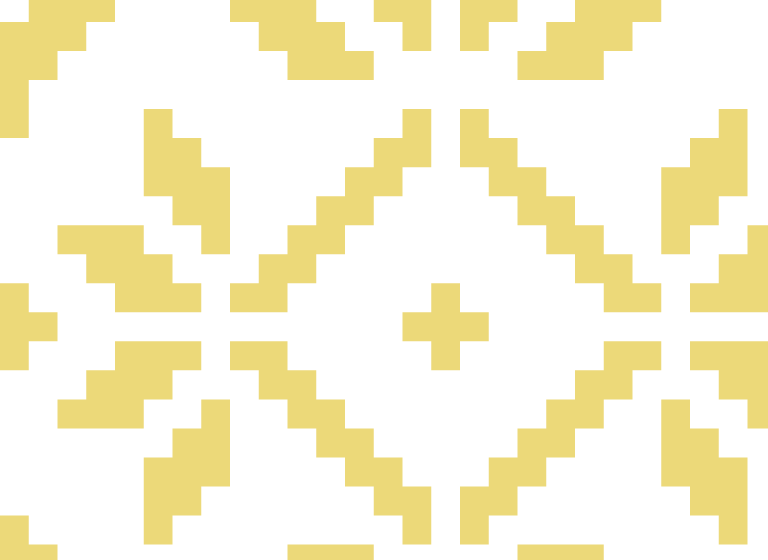
Give the GLSL for this pattern, as a WebGL 1 fragment shader.

```glsl
precision highp float;
// Stepped star lattice: a cross inside a stair-step diamond, ringed by paired
// petals and diagonal corner bands. Every part is a test on folded integer cell
// coordinates, and edges are smoothed by averaging a grid of subsamples.

uniform vec2 u_resolution;

const vec3 GROUND = vec3(1.0);
const vec3 GOLD = vec3(0.925, 0.85, 0.475);
const vec2 CELLS = vec2(26.72, 19.29);     // cells across and down the canvas
const vec2 CENTER = vec2(0.5802, 0.4164);  // middle of the star
const float HALF_PERIOD = 15.0;            // cells from cross to mirror axis
const float TOP_GAP = 1.0;                 // extra spacer row above the diamond
const int TAPS = 4;                        // subsamples per pixel side

// 1 when the whole number v lies in lo..hi, else 0
float within(float v, float lo, float hi) {
  return step(lo - 0.5, v) * step(v, hi + 0.5);
}

float cross5(vec2 c) {
  return within(c.x + c.y, 0.0, 1.0);
}

float diamond(vec2 c) {
  return within(c.x + c.y, 7.0, 8.0)
       * within(c.x, 1.0, 7.0) * within(c.y, 1.0, 7.0);
}

// A steep and a shallow petal lying beside the x axis
float petals(vec2 c) {
  float steep = within(c.x, 8.0, 10.0) * within(c.y - c.x, -5.0, -3.0);
  float shallow = within(c.y, 1.0, 3.0) * within(c.x - c.y, 8.0, 10.0);
  return max(steep, shallow);
}

float cornerBand(vec2 c) {
  return within(c.x + c.y, 22.0, 24.0)
       * within(c.x, 7.0, 15.0) * within(c.y, 7.0, 15.0);
}

float starPattern(vec2 uv) {
  vec2 cell = floor((uv - CENTER) * CELLS + 0.5);

  // Mirror into one quadrant, repeating along x
  vec2 q = abs(cell);
  q.x = abs(mod(cell.x + HALF_PERIOD, 2.0 * HALF_PERIOD) - HALF_PERIOD);

  // Parts above the diamond sit farther out by the spacer row
  float raised = step(7.5, cell.y);
  vec2 outer = vec2(q.x, q.y - TOP_GAP * raised);

  float ink = max(cross5(q), diamond(q));
  ink = max(ink, cross5(vec2(HALF_PERIOD - q.x, q.y)));
  ink = max(ink, petals(q));
  ink = max(ink, petals(outer.yx));
  return max(ink, cornerBand(outer));
}

void main() {
  float coverage = 0.0;
  for (int j = 0; j < TAPS; j++) {
    for (int i = 0; i < TAPS; i++) {
      vec2 offset = (vec2(float(i), float(j)) + 0.5) / float(TAPS) - 0.5;
      coverage += starPattern((gl_FragCoord.xy + offset) / u_resolution);
    }
  }
  coverage /= float(TAPS * TAPS);
  gl_FragColor = vec4(mix(GROUND, GOLD, coverage), 1.0);
}
```
